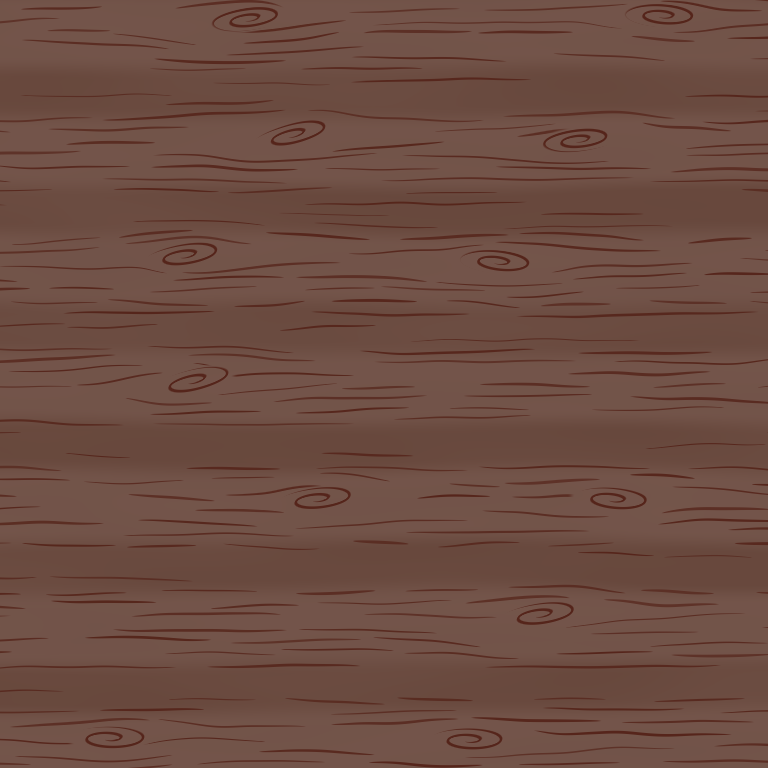
Write a Shadertoy shader that draws this texture.

```glsl
// Hand-drawn wood planks: soft dark bands between light boards, covered by
// tapered pen strokes. Strokes live in thin rows whose height is bent by
// gradient noise and pushed apart around spiral knots.

const float BOARD = 0.155;          // height of one board
const float ROW = 0.0158;           // spacing of the stroke rows
const float KNOT_CELL = 0.5;        // one knot at most per cell along a board
const float KNOT_PHASE = 0.28;      // knot height within a board
const float BAND_PHASE = 0.70;      // band height within a board
const vec2 KNOT_SIZE = vec2(0.050, 0.0155);
const vec2 BULGE_SIZE = vec2(0.105, 0.029);

const vec3 LIGHT_WOOD = vec3(0.449, 0.329, 0.288);
const vec3 BAND_WOOD = vec3(0.408, 0.284, 0.240);
const vec3 INK = vec3(0.335, 0.145, 0.105);

float hash(vec2 p) {
    vec3 q = fract(p.xyx * vec3(0.1031, 0.1030, 0.0973));
    q += dot(q, q.yzx + 33.33);
    return fract((q.x + q.y) * q.z);
}

vec2 gradientAt(vec2 cell) {
    float angle = 6.2832 * hash(cell + 57.0);
    return vec2(cos(angle), sin(angle));
}

float gradientNoise(vec2 p) {
    vec2 i = floor(p), f = p - i;
    vec2 u = f * f * f * (f * (f * 6.0 - 15.0) + 10.0);
    vec2 e = vec2(1.0, 0.0);
    float low = mix(dot(gradientAt(i), f), dot(gradientAt(i + e), f - e), u.x);
    float high = mix(dot(gradientAt(i + e.yx), f - e.yx), dot(gradientAt(i + 1.0), f - 1.0), u.x);
    return mix(low, high, u.y);
}

vec2 knotCell(vec2 p, float side) {
    return vec2(floor(p.x / KNOT_CELL) + side, floor(p.y / BOARD - KNOT_PHASE + 0.5));
}

// Position relative to the knot of a cell, tilted; absent knots lie far away.
vec2 toKnot(vec2 p, vec2 cell) {
    float stagger = mix(0.15, 0.85, hash(cell + 11.0));
    float lift = KNOT_PHASE + 0.10 * (hash(cell + 23.0) - 0.5);
    vec2 d = p - (cell + vec2(stagger, lift)) * vec2(KNOT_CELL, BOARD);
    d.y -= d.x * mix(-0.10, 0.28, hash(cell + 31.0)) * exp(-d.x * d.x * 90.0);
    return hash(cell + 43.0) < 0.82 ? d : vec2(9.0);
}

// Grain height: constant along each flowing line of the wood.
float grainHeight(vec2 p) {
    float h = p.y + 0.008 * gradientNoise(p * vec2(3.5, 8.0))
                  + 0.0022 * gradientNoise(p * vec2(13.0, 34.0));
    for (float side = -1.0; side <= 1.0; side++) {
        vec2 d = toKnot(p, knotCell(p, side));
        vec2 q = d / BULGE_SIZE;
        h -= 0.95 * d.y * exp(-dot(q, q));
    }
    return h;
}

float bandAmount(float y, float width) {
    float offset = abs(fract(y / BOARD - BAND_PHASE + 0.5) - 0.5);
    return 1.0 - smoothstep(width * 0.35, width, offset);
}

float inkLine(float dist, float halfWidth, float pixel) {
    return clamp((halfWidth - dist) / pixel + 0.5, 0.0, 1.0);
}

// One tapered stroke of the given row at x; stretch is the grain gradient.
float stroke(float x, float height, float row, float stretch, float pixel) {
    float len = mix(0.13, 0.36, hash(vec2(row, 3.0)));
    float along = x / len + 7.0 * hash(vec2(row, 5.0));
    vec2 id = vec2(floor(along), row);
    float halfLen = mix(0.24, 0.49, hash(id + 61.0));
    float middle = 0.5 + (1.0 - 2.0 * halfLen) * (hash(id + 71.0) - 0.5);
    float t = (fract(along) - middle) / halfLen;
    float inBand = bandAmount((row + 0.5) * ROW, 0.19);
    float present = step(hash(id + 83.0), mix(0.90, 0.22, inBand));

    float wobble = 0.36 * gradientNoise(vec2(x * 9.0, row * 3.7 + id.x * 5.3));
    float slope = 0.34 * t * (hash(id + 97.0) - 0.5);
    float centre = row + 0.5 + 0.36 * (hash(id + 101.0) - 0.5) + wobble + slope;
    float dist = abs(height / ROW - centre) * ROW / stretch;

    float taper = sqrt(max(0.0, 1.0 - t * t));
    float weight = mix(0.0008, 0.0020, hash(id + 113.0)) * mix(1.0, 0.75, inBand);
    float strength = mix(0.7, 1.0, hash(id + 127.0));
    return present * strength * smoothstep(0.0, 0.4, taper) * inkLine(dist, weight * taper, pixel);
}

// Spiral of a knot in its own ellipse, with q = d / KNOT_SIZE.
float spiral(vec2 d, float turns, float pixel) {
    vec2 q = d / KNOT_SIZE;
    float r = length(q) + 0.0001;
    float arm = fract(r * turns - atan(q.y, q.x) / 6.2832) - 0.5;
    float steepness = turns * length(q / KNOT_SIZE) / r;
    float ends = smoothstep(0.12, 0.24, r) * (1.0 - smoothstep(0.90, 1.02, r));
    return ends * inkLine(abs(arm) / steepness, 0.0016, pixel);
}

void mainImage(out vec4 fragColor, in vec2 fragCoord) {
    float pixel = 1.0 / iResolution.y;
    vec2 p = fragCoord * pixel;

    // Boards and soft bands
    float bandWave = 0.016 * gradientNoise(p * vec2(2.3, 3.0));
    float shade = bandAmount(p.y + bandWave, 0.30) * (0.88 + 0.5 * gradientNoise(p * vec2(3.0, 6.0)));
    vec3 color = mix(LIGHT_WOOD, BAND_WOOD, clamp(shade, 0.0, 1.0));
    color *= 1.0 + 0.018 * gradientNoise(p * vec2(4.0, 22.0));

    // Flowing strokes
    float height = grainHeight(p);
    float stretch = max(0.2, abs(grainHeight(p + vec2(0.0, 0.001)) - height) / 0.001);
    float ink = 0.0;
    for (float k = -1.0; k <= 1.0; k++)
        ink = max(ink, stroke(p.x, height, floor(height / ROW) + k, stretch, pixel));

    // Knots replace the strokes inside them
    for (float side = -1.0; side <= 1.0; side++) {
        vec2 cell = knotCell(p, side);
        vec2 d = toKnot(p, cell);
        ink *= smoothstep(1.0, 1.2, length(d / KNOT_SIZE));
        ink = max(ink, spiral(d, mix(1.6, 2.2, hash(cell + 131.0)), pixel));
    }
    fragColor = vec4(mix(color, INK, ink), 1.0);
}
```
